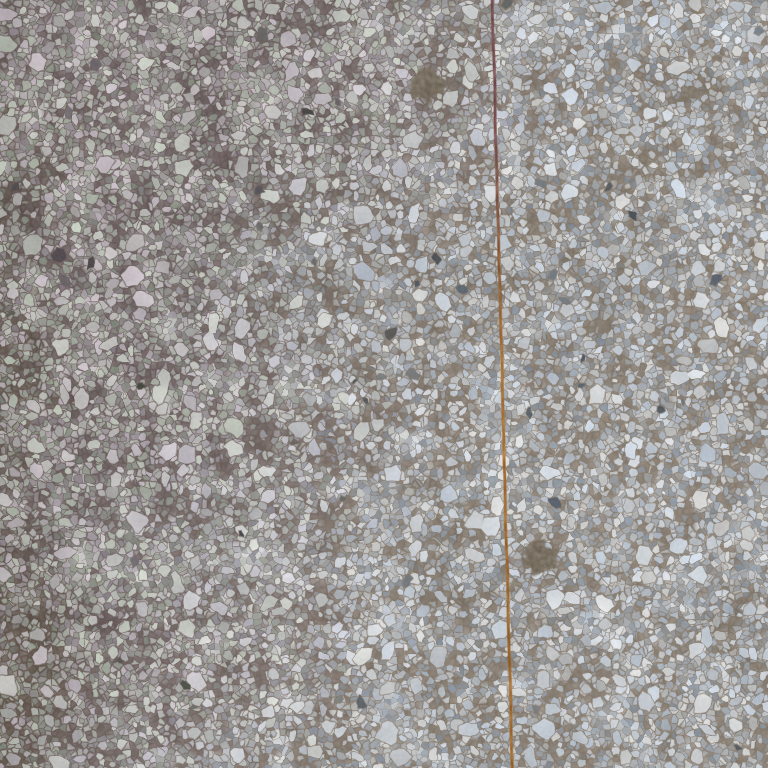
Reproduce this texture procedurally as a WebGL 2 fragment shader.

```glsl
#version 300 es
precision highp float;
// Terrazzo floor: pale stone chips packed in brown mortar, split by a thin strip.
// Fine grit is a Voronoi mesh; larger chips are random convex polygons laid over it
// in layers. Gradient noise warps the edges and shifts the light and the packing.

#define GRIT_SCALE 118.0
#define GRIT_GAP 0.07
#define SMALL_SCALE 70.0
#define MEDIUM_SCALE 47.0
#define LARGE_SCALE 30.0
#define DARK_SCALE 31.0
#define RIM 0.0010
#define SOFTNESS 0.0012
#define WARP 0.0022
#define STRIP_WIDTH 0.0019
#define MORTAR_WARM vec3(0.46, 0.405, 0.405)
#define MORTAR_COOL vec3(0.53, 0.485, 0.435)

uniform vec2 u_resolution;
out vec4 fragColor;

vec3 hash3(vec2 p) {
  vec3 q = fract(vec3(p.xyx) * vec3(0.1031, 0.1030, 0.0973));
  q += dot(q, q.yxz + 33.33);
  return fract((q.xxy + q.yzz) * q.zyx);
}

float gradientNoise(vec2 p) {
  vec2 i = floor(p), f = p - i;
  vec2 u = f * f * f * (f * (f * 6.0 - 15.0) + 10.0);
  vec4 n;
  for (int k = 0; k < 4; k++) {
    vec2 corner = vec2(k & 1, k >> 1);
    float a = 6.2832 * hash3(i + corner + 91.0).x;
    n[k] = dot(vec2(cos(a), sin(a)), f - corner);
  }
  return mix(mix(n.x, n.y, u.x), mix(n.z, n.w, u.x), u.y);
}

// Voronoi mesh: x is the distance to the cell border, yz the cell id.
vec3 gritMesh(vec2 p) {
  vec2 cell = floor(p), nearest = vec2(0.0), id = cell;
  float best = 9.0, border = 9.0;
  for (int k = 0; k < 9; k++) {
    vec2 c = cell + vec2(k % 3 - 1, k / 3 - 1);
    vec2 r = c + hash3(c).xy - p;
    if (dot(r, r) < best) { best = dot(r, r); nearest = r; id = c; }
  }
  for (int k = 0; k < 25; k++) {
    vec2 c = id + vec2(k % 5 - 2, k / 5 - 2);
    vec2 r = c + hash3(c).xy - p, d = r - nearest;
    if (dot(d, d) > 1e-5) border = min(border, dot(0.5 * (r + nearest), normalize(d)));
  }
  return vec3(border, id);
}

// Scattered polygons: x is the signed distance in canvas units, yz the chip id.
vec3 chipLayer(vec2 p, float scale, float share, float seed) {
  p = p * scale + seed;
  vec3 hit = vec3(9.0, 0.0, 0.0);
  for (int k = 0; k < 9; k++) {
    vec2 c = floor(p) + vec2(k % 3 - 1, k / 3 - 1);
    vec3 h = hash3(c + 7.0);
    if (h.z > share) continue;
    vec2 q = p - c - 0.2 - 0.6 * h.xy;
    vec3 g = hash3(c + 53.0);
    float turn = 6.2832 * g.x, d = -9.0;
    vec2 axis = vec2(cos(turn), sin(turn));
    q = vec2(dot(q, axis), dot(q, vec2(-axis.y, axis.x)) * (1.0 + 0.8 * g.y));
    for (int s = 0; s < 6; s++) {
      vec3 e = hash3(c + float(s) * 17.0 + 113.0);
      float a = (float(s) + 0.7 * e.x) * 1.0472;
      d = max(d, dot(q, vec2(cos(a), sin(a))) - mix(0.25, 0.43, g.z) * (0.75 + 0.4 * e.y));
    }
    d = max(d, length(q) - mix(0.31, 0.52, g.z)); // rounds off sharp corners
    if (d < hit.x) hit = vec3(d, c);
  }
  return vec3(hit.x / scale, hit.yz);
}

vec3 stoneColor(vec2 id, float low, float high, float cool) {
  vec3 h = hash3(id + 211.0);
  vec3 tint = mix(vec3(0.004, 0.0, -0.012), vec3(-0.015, 0.004, 0.024), cool);
  tint += (h.y - 0.5) * mix(vec3(0.035, -0.035, 0.05), vec3(-0.04, 0.0, 0.05), cool);
  return mix(low, high, h.x) + tint;
}

// Paints a stone with a thin mortar rim around it.
vec3 layStone(vec3 base, vec3 mortar, vec3 stone, float d, float soft) {
  base = mix(base, mortar, 0.8 * (1.0 - smoothstep(-soft, soft, d - RIM)));
  return mix(base, stone, 1.0 - smoothstep(-soft, soft, d + 0.3 * RIM));
}

void main() {
  vec2 uv = gl_FragCoord.xy / u_resolution;
  float soft = max(SOFTNESS, 0.6 / u_resolution.y);
  vec2 p = uv + WARP * vec2(gradientNoise(uv * 105.0), gradientNoise(uv * 105.0 + 40.0));

  // Broad light, tint and packing
  float drift = gradientNoise(uv * 4.0 + 3.0);
  float patchy = gradientNoise(uv * 13.0) + gradientNoise(uv * 34.0 + 9.0);
  float cool = smoothstep(-0.25, 0.3, uv.x - 0.2 - 0.33 * uv.y + 0.2 * drift);
  float edge = 1.0 - smoothstep(0.0, 0.16, uv.x + 0.15 * drift + 0.08 * uv.y);
  vec3 mortar = mix(MORTAR_WARM, MORTAR_COOL, cool) + edge * vec3(-0.01, -0.01, -0.05);
  mortar += 0.06 * gradientNoise(uv * 90.0);

  // Fine grit, sinking into the mortar where the packing is loose
  vec3 grit = gritMesh(p * GRIT_SCALE);
  float sunk = hash3(grit.yz + 5.0).z;
  float gap = GRIT_GAP * (0.3 + 1.5 * sunk + 1.8 * patchy + 0.5 * edge);
  float gritSoft = soft * GRIT_SCALE;
  float shown = smoothstep(-gritSoft, gritSoft, grit.x - gap);
  shown *= 1.0 - 0.85 * smoothstep(0.6, 0.9, sunk + 0.45 * patchy);
  vec3 color = mix(mortar, stoneColor(grit.yz, 0.53, 0.82, cool), shown);

  // Larger chips, from small to large, then a few dark ones
  float dense = 1.0 - 0.15 * edge;
  vec3 chip = chipLayer(p, SMALL_SCALE, 0.62 * dense, 11.3);
  color = layStone(color, mortar, stoneColor(chip.yz, 0.58, 0.84, cool), chip.x, soft);
  chip = chipLayer(p, MEDIUM_SCALE, 0.42 * dense, 37.7);
  color = layStone(color, mortar, stoneColor(chip.yz, 0.66, 0.85, cool), chip.x, soft);
  chip = chipLayer(p, LARGE_SCALE, 0.2, 71.1);
  color = layStone(color, mortar, stoneColor(chip.yz, 0.72, 0.85, cool), chip.x, soft);
  chip = chipLayer(p, DARK_SCALE, 0.06, 133.9);
  color = layStone(color, mortar, stoneColor(chip.yz, 0.30, 0.50, cool), chip.x + 0.004, soft);

  // Two worn mortar patches
  for (int k = 0; k < 2; k++) {
    vec2 q = uv - vec2(0.556, 0.889) - float(k) * vec2(0.147, -0.616);
    float d = length(q) - 0.021 + 0.012 * gradientNoise(uv * 60.0);
    vec3 worn = vec3(0.47, 0.43, 0.37) + 0.08 * gradientNoise(uv * 150.0);
    color = mix(color, worn, 0.88 * (1.0 - smoothstep(-0.003, 0.003, d)));
  }

  // Dividing strip, slightly slanted
  float strip = abs(uv.x - 0.667 + 0.026 * uv.y + 0.0015 * gradientNoise(vec2(3.0, uv.y * 14.0)));
  vec3 metal = mix(vec3(0.62, 0.42, 0.20), vec3(0.46, 0.31, 0.32), smoothstep(0.5, 0.9, uv.y));
  metal += 0.12 * gradientNoise(uv * vec2(200.0, 70.0));
  color = mix(color, metal, 1.0 - smoothstep(-soft, soft, strip - STRIP_WIDTH));

  // Shade towards the left, broad stains and a faint surface grain
  color *= mix(0.93, 1.02, cool) - 0.07 * edge - 0.07 * patchy - 0.06 * drift;
  color += 0.03 * gradientNoise(uv * 210.0);
  fragColor = vec4(clamp(color, 0.0, 1.0), 1.0);
}
```
